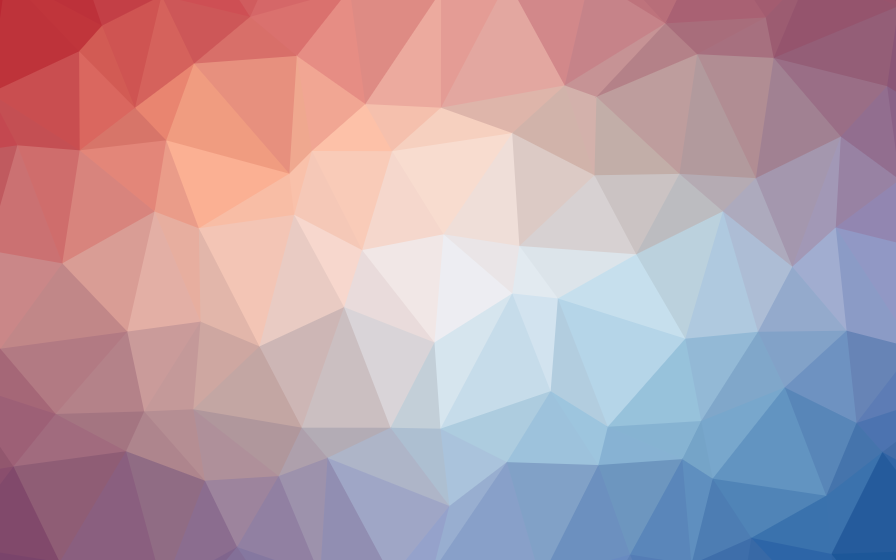
A Shadertoy shader for this background:

```glsl
const float ROWS = 7.0;         // mesh cells over the canvas height
const float JITTER = 0.37;      // vertex displacement, in cells
const float STAGGER = 0.25;     // sideways shift of alternate rows, in cells
const float FACET_TONE = 0.055; // brightness spread between facets
const float MID_RADIUS = 0.5;   // middle colour ring, 1 is the canvas border
const int SPOKES = 8;
const float TAU = 6.2831853;

const vec3 CENTRE = vec3(0.96, 0.95, 0.96);

// Ring colours run counterclockwise from the right
const vec3 MID_RING[SPOKES] = vec3[SPOKES](
    vec3(0.75, 0.86, 0.91), vec3(0.74, 0.66, 0.64),
    vec3(0.98, 0.84, 0.77), vec3(0.97, 0.66, 0.53),
    vec3(0.94, 0.76, 0.70), vec3(0.73, 0.60, 0.59),
    vec3(0.73, 0.83, 0.88), vec3(0.57, 0.75, 0.86));
const vec3 BORDER_RING[SPOKES] = vec3[SPOKES](
    vec3(0.58, 0.61, 0.79), vec3(0.53, 0.27, 0.39),
    vec3(0.91, 0.59, 0.56), vec3(0.72, 0.12, 0.17),
    vec3(0.79, 0.52, 0.52), vec3(0.47, 0.25, 0.40),
    vec3(0.58, 0.65, 0.82), vec3(0.09, 0.33, 0.60));

vec2 hash22(vec2 p) {
    vec3 h = fract(p.xyx * vec3(0.1031, 0.1030, 0.0973));
    h += dot(h, h.yzx + 33.33);
    return fract((h.xx + h.yz) * h.zy);
}

// Colour field: rectangular rings around a pale centre
vec3 colourField(vec2 uv) {
    vec2 q = 2.0 * uv - 1.0;
    float radius = min(max(abs(q.x), abs(q.y)), 1.0);
    float spoke = mod(atan(q.y, q.x) / TAU * float(SPOKES), float(SPOKES));
    int i = int(spoke) % SPOKES;
    int j = (i + 1) % SPOKES;
    float t = fract(spoke);
    vec3 mid = mix(MID_RING[i], MID_RING[j], t);
    vec3 border = mix(BORDER_RING[i], BORDER_RING[j], t);
    return radius < MID_RADIUS
        ? mix(CENTRE, mid, radius / MID_RADIUS)
        : mix(mid, border, (radius - MID_RADIUS) / (1.0 - MID_RADIUS));
}

// Staggered lattice point with a random displacement
vec2 meshVertex(vec2 id) {
    float shift = STAGGER * (2.0 * mod(id.y, 2.0) - 1.0);
    return id + vec2(shift, 0.0) + JITTER * (2.0 * hash22(id + 41.0) - 1.0);
}

// Signed distance to a counterclockwise edge, positive outside
float edgeDistance(vec2 p, vec2 a, vec2 b) {
    vec2 e = normalize(b - a);
    return dot(p - a, vec2(e.y, -e.x));
}

// Flat facet: colour times coverage, with coverage in alpha
vec4 facet(vec2 p, vec2 a, vec2 b, vec2 c, float pixel, float tone) {
    float d = max(edgeDistance(p, a, b),
              max(edgeDistance(p, b, c), edgeDistance(p, c, a)));
    float coverage = clamp(0.5 - d / pixel, 0.0, 1.0);
    if (coverage <= 0.0) return vec4(0.0);
    float aspect = iResolution.x / iResolution.y;
    vec2 uv = (a + b + c) / (3.0 * ROWS * vec2(aspect, 1.0));
    vec3 colour = colourField(uv) * (1.0 + FACET_TONE * (tone - 0.5));
    return vec4(colour, 1.0) * coverage;
}

void mainImage(out vec4 fragColor, in vec2 fragCoord) {
    float pixel = ROWS / iResolution.y;
    vec2 p = fragCoord * pixel;
    vec4 sum = vec4(0.0);

    // Split each nearby quad along its shorter diagonal
    for (int y = -1; y <= 1; y++) {
        for (int x = -1; x <= 1; x++) {
            vec2 id = floor(p) + vec2(x, y);
            vec2 a = meshVertex(id);
            vec2 b = meshVertex(id + vec2(1.0, 0.0));
            vec2 c = meshVertex(id + vec2(1.0, 1.0));
            vec2 d = meshVertex(id + vec2(0.0, 1.0));
            vec2 tone = hash22(id + 97.0);
            if (distance(a, c) < distance(b, d)) {
                sum += facet(p, a, b, c, pixel, tone.x);
                sum += facet(p, a, c, d, pixel, tone.y);
            } else {
                sum += facet(p, a, b, d, pixel, tone.x);
                sum += facet(p, b, c, d, pixel, tone.y);
            }
        }
    }
    fragColor = vec4(sum.rgb / max(sum.a, 0.001), 1.0);
}
```
